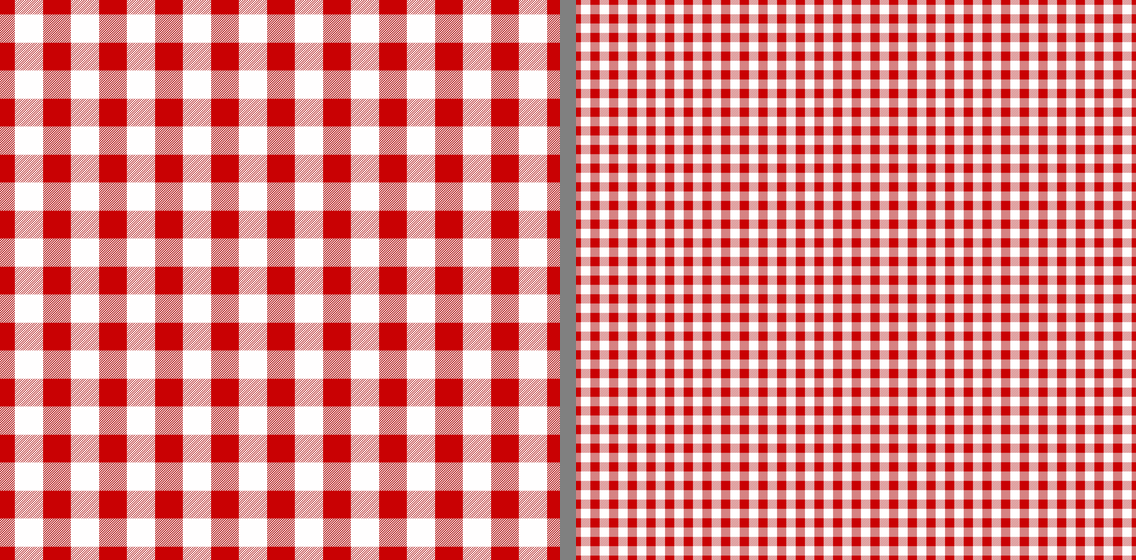
Left, the tile; right, the same tile 3 across and 3 down.
This pattern is drawn by a Shadertoy shader. Its source:

```glsl
const float REPEATS = 10.0;             // checks across and down
const float THREADS = 24.0;             // diagonal threads per check
const float BAND_WIDTH = 0.495;         // share of a check
const vec2 BAND_START = vec2(-0.23, -0.258);

const vec3 CLOTH = vec3(1.0, 0.995, 0.995);
const vec3 RED = vec3(0.79, 0.005, 0.012);
const vec3 THREAD_RED = vec3(0.67, 0.01, 0.01);

// Integral of a unit-period pulse that is on for the first part of its period
float pulseArea(float x, float width) {
    return floor(x) * width + min(fract(x), width);
}

// Pulse averaged over a filter footprint, which smooths its edges
float pulse(float x, float width, float footprint) {
    float halfStep = 0.5 * footprint;
    return (pulseArea(x + halfStep, width) - pulseArea(x - halfStep, width)) / footprint;
}

// Twill threads rising to the right
float twill(vec2 check, float coverage, float footprint) {
    return pulse((check.x - check.y) * THREADS, coverage, footprint * THREADS);
}

void mainImage(out vec4 fragColor, in vec2 fragCoord) {
    vec2 check = fragCoord / iResolution.xy * REPEATS;
    vec2 pixel = REPEATS / iResolution.xy;

    // Crossing bands
    float column = pulse(check.x - BAND_START.x, BAND_WIDTH, pixel.x);
    float row = pulse(check.y - BAND_START.y, BAND_WIDTH, pixel.y);

    // Columns carry denser threads than rows
    float footprint = length(pixel);
    vec3 columnCloth = mix(CLOTH, THREAD_RED, twill(check, 0.49, footprint));
    vec3 rowCloth = mix(CLOTH, THREAD_RED, twill(check, 0.36, footprint));

    // Weave: plain, single band, or solid where both bands cross
    vec3 color = mix(mix(CLOTH, columnCloth, column), mix(rowCloth, RED, column), row);
    fragColor = vec4(color, 1.0);
}
```
